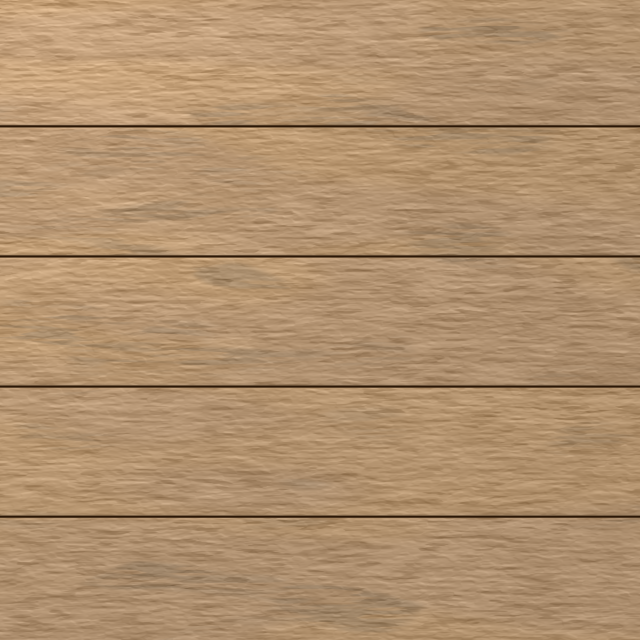
A WebGL 1 fragment shader for this texture:

```glsl
precision highp float;

uniform vec2 u_resolution;

#define BOARD_PITCH 0.2033
#define FIRST_SEAM 0.1927
#define SEAM_HALF_WIDTH 0.0014
#define BEVEL_WIDTH 0.0055
#define RELIEF_DEPTH 0.10
#define PORE_DEPTH 0.055
#define STAIN_AMOUNT 0.42
#define WOOD_COLOR vec3(0.682, 0.562, 0.436)
#define GOLD_COLOR vec3(0.703, 0.576, 0.432)
#define STAIN_COLOR vec3(0.49, 0.42, 0.335)
#define EDGE_COLOR vec3(0.41, 0.32, 0.22)
#define SEAM_COLOR vec3(0.17, 0.09, 0.025)

vec2 hash2(vec2 p) {
  vec3 a = fract(p.xyx * vec3(0.1031, 0.1030, 0.0973));
  a += dot(a, a.yzx + 33.33);
  return fract((a.xx + a.yz) * a.zy);
}

// Smooth cellular noise: random cell values blended by distance
float cells(vec2 p) {
  vec2 cell = floor(p);
  vec2 local = fract(p);
  float total = 0.0;
  float weightSum = 0.0;
  for (int j = -1; j <= 1; j++) {
    for (int i = -1; i <= 1; i++) {
      vec2 offset = vec2(float(i), float(j));
      vec2 seed = hash2(cell + offset);
      vec2 d = offset + seed - local;
      float weight = exp(-5.0 * dot(d, d));
      total += weight * hash2(cell + offset + 57.0).y;
      weightSum += weight;
    }
  }
  return total / weightSum;
}

// Slow vertical drift that keeps the fibres from running dead straight
float fibreDrift(vec2 p) {
  return 0.0012 * sin(p.x * 8.0 + p.y * 31.0)
       + 0.0004 * sin(p.x * 29.0 - p.y * 73.0)
       + 0.0002 * sin(p.x * 83.0 + p.y * 140.0);
}

// Embossed fibres: difference between neighbouring heights
float relief(vec2 p, vec2 scale) {
  vec2 q = p * scale;
  return cells(q) - cells(q + vec2(0.1, 0.7));
}

vec3 woodColor(vec2 p, float board) {
  float patches = cells(p * vec2(3.0, 15.0) + 11.0);
  float bands = cells(p * vec2(6.0, 75.0) + 23.0);
  float streaks = cells(p * vec2(17.0, 210.0) + 37.0);
  float pores = smoothstep(0.55, 0.85, cells(p * vec2(34.0, 290.0) + 71.0));

  // Broad tint, different on each board
  float boardTone = hash2(vec2(board + 3.0, 8.0)).x - 0.5;
  vec3 color = mix(WOOD_COLOR, GOLD_COLOR, smoothstep(0.35, 0.85, patches));
  color *= 1.0 + 0.02 * boardTone;
  color += 0.035 * (bands - 0.5) + 0.07 * (streaks - 0.5);

  // Grey weathered patches broken up by the fibres
  float stainArea = smoothstep(0.64, 0.88, cells(p * vec2(6.0, 24.0) + 91.0));
  float stain = stainArea * smoothstep(0.35, 0.7, 0.3 * bands + 0.7 * streaks);
  color = mix(color, STAIN_COLOR, STAIN_AMOUNT * stain);

  // Fine grain
  float fibres = 0.6 * relief(p, vec2(36.0, 215.0))
               + 0.7 * relief(p + 0.37, vec2(95.0, 290.0));
  return color + RELIEF_DEPTH * fibres - PORE_DEPTH * pores * (0.5 + bands);
}

void main() {
  vec2 uv = gl_FragCoord.xy / u_resolution;
  float pixel = 1.0 / u_resolution.y;

  // Board index and heights above the lower seam and below the upper one
  float row = (uv.y - FIRST_SEAM) / BOARD_PITCH;
  float board = floor(row);
  float above = fract(row) * BOARD_PITCH;
  float below = BOARD_PITCH - above;
  float seamDistance = min(above, below);

  vec2 p = uv + vec2(1.73 * (board + 2.0), 1.0);
  p.y += fibreDrift(p);
  vec3 color = woodColor(p, board);

  // Light falling from the upper left
  float glow = 1.0 - smoothstep(0.0, 0.95, length((uv - vec2(0.0, 1.0)) * vec2(0.9, 1.0)));
  color *= 1.01 + 0.13 * glow + 0.02 * (0.5 - uv.x);

  // Lit upper edge and shaded lower edge of each board
  float bevelEnd = SEAM_HALF_WIDTH + BEVEL_WIDTH;
  color *= 1.0 + 0.07 * (1.0 - smoothstep(SEAM_HALF_WIDTH, bevelEnd, below));
  color *= 1.0 - 0.08 * (1.0 - smoothstep(SEAM_HALF_WIDTH, bevelEnd, above));

  // Dark gap with a soft brown rim
  float rim = 1.0 - smoothstep(SEAM_HALF_WIDTH, SEAM_HALF_WIDTH + 0.0012 + 0.5 * pixel, seamDistance);
  float gap = 1.0 - smoothstep(SEAM_HALF_WIDTH - 0.5 * pixel, SEAM_HALF_WIDTH + 0.5 * pixel, seamDistance);
  color = mix(color, EDGE_COLOR, 0.7 * rim);
  color = mix(color, SEAM_COLOR, gap);

  gl_FragColor = vec4(clamp(color, 0.0, 1.0), 1.0);
}
```
